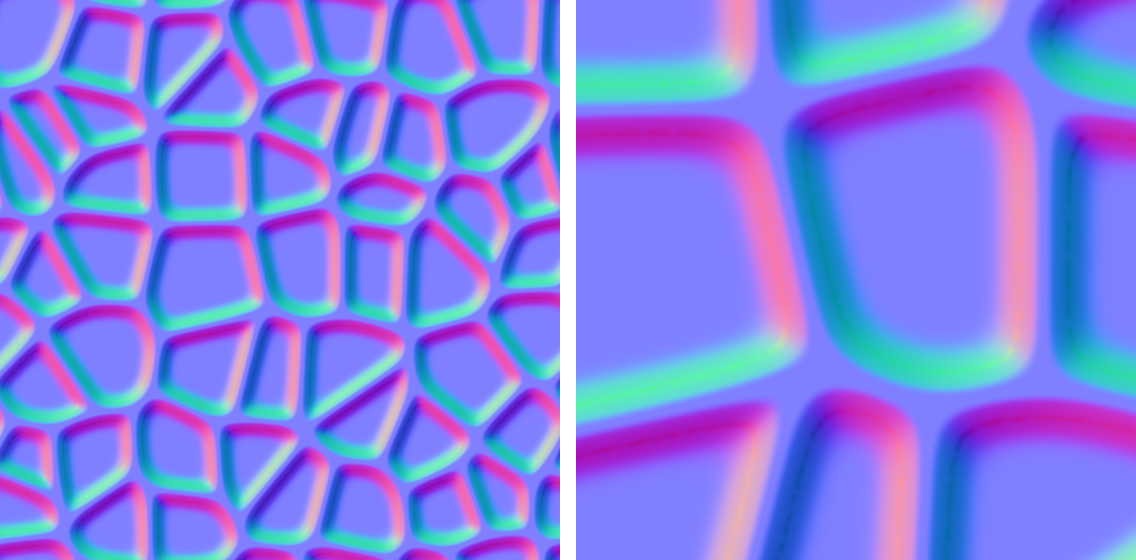
Left: the whole. Right: its middle third, enlarged.
Write a WebGL 1 fragment shader that draws this texture map.

```glsl
precision highp float;
// Tangent-space normal map of rounded, irregular cobbles separated by soft grooves.

uniform vec2 u_resolution;

const float CELLS = 7.0; // cobbles across the canvas, also the tiling period

vec2 hash2(vec2 p) {
  vec2 q = vec2(dot(p, vec2(127.1, 311.7)), dot(p, vec2(269.5, 183.3)));
  return fract(sin(q) * 43758.55);
}

float gradientNoise(vec2 p) {
  vec2 i = floor(p), f = fract(p);
  vec2 u = f * f * (3.0 - 2.0 * f);
  vec2 e = vec2(0.0, 1.0);
  float a = dot(hash2(i) * 2.0 - 1.0, f);
  float b = dot(hash2(i + e.yx) * 2.0 - 1.0, f - e.yx);
  float c = dot(hash2(i + e.xy) * 2.0 - 1.0, f - e.xy);
  float d = dot(hash2(i + e.yy) * 2.0 - 1.0, f - e.yy);
  return mix(mix(a, b, u.x), mix(c, d, u.x), u.y);
}

// Jittered centre of the cobble in a grid square, wrapped so the map tiles.
vec2 cellCentre(vec2 square) {
  return square + 0.5 + 0.92 * (hash2(mod(square, CELLS) + 3.0) - 0.5);
}

// xy: outward direction of the nearby edges, z: rounded distance to them.
vec3 cobbleEdge(vec2 p) {
  vec2 home = floor(p), nearest = home;
  float best = 100.0;
  for (int y = -2; y <= 2; y++) {
    for (int x = -2; x <= 2; x++) {
      vec2 square = home + vec2(float(x), float(y));
      vec2 toCentre = cellCentre(square) - p;
      float d = dot(toCentre, toCentre);
      if (d < best) {
        best = d;
        nearest = square;
      }
    }
  }

  // Blend the bisectors with exponential weights, which rounds the corners.
  const float sharpness = 16.0;
  vec2 centre = cellCentre(nearest), direction = vec2(0.0);
  float total = 0.0;
  for (int y = -2; y <= 2; y++) {
    for (int x = -2; x <= 2; x++) {
      if (x == 0 && y == 0) continue;
      vec2 other = cellCentre(nearest + vec2(float(x), float(y)));
      vec2 outward = normalize(other - centre);
      float weight = exp(-sharpness * dot(0.5 * (centre + other) - p, outward));
      direction += weight * outward;
      total += weight;
    }
  }
  return vec3(direction / total, -log(total) / sharpness);
}

float bell(float x, float width) {
  return exp(-0.5 * x * x / (width * width));
}

void main() {
  vec2 uv = gl_FragCoord.xy / u_resolution.y;
  vec3 edge = cobbleEdge(uv * CELLS);
  float distanceIn = edge.z / CELLS;

  // Soft bevel with a fine, broken crease along its steepest line.
  float offset = distanceIn - 0.0145;
  float bevel = 1.75 * bell(offset, 0.0078);
  float crease = bell(offset, 0.0011) * (0.8 + 2.0 * gradientNoise(uv * 170.0));
  float slope = (bevel + max(crease, 0.0)) * smoothstep(0.0, 0.007, distanceIn);

  // The slope is skewed, so level edges lean in red as well as green.
  vec2 tilt = vec2(edge.x + 0.6 * edge.y, 0.15 * edge.x - edge.y);
  vec3 normal = normalize(vec3(tilt * slope, 1.0));
  gl_FragColor = vec4(0.5 + 0.5 * normal, 1.0);
}
```
